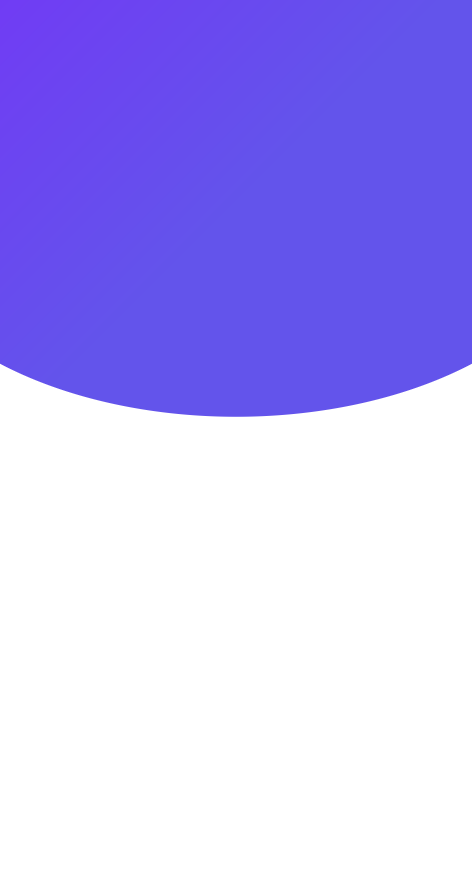
Give the GLSL for this background, as a WebGL 2 fragment shader.

```glsl
#version 300 es
precision highp float;
// Violet-to-indigo panel with an elliptical lower edge on a white ground.

uniform vec2 u_resolution;
out vec4 fragColor;

// Lengths are in canvas widths, measured from the top left, y downward.
const vec3 GROUND = vec3(1.0);
const vec3 VIOLET = vec3(0.441, 0.235, 0.957);
const vec3 INDIGO = vec3(0.388, 0.329, 0.922);
const vec2 ARC_CENTER = vec2(0.5, 0.4415);
const vec2 ARC_RADII = vec2(0.75, 0.4415);
const float RAMP_END = 0.941; // x + y at which the diagonal ramp settles

// First-order signed distance to an axis-aligned ellipse.
float ellipseDistance(vec2 p, vec2 radii) {
    float k = length(p / radii);
    float slope = length(p / (radii * radii));
    return k * (k - 1.0) / max(slope, 1e-4);
}

void main() {
    vec2 p = vec2(gl_FragCoord.x, u_resolution.y - gl_FragCoord.y) / u_resolution.x;
    float pixel = 1.0 / u_resolution.x;

    // Diagonal gradient, flat beyond its end.
    float ramp = clamp((p.x + p.y) / RAMP_END, 0.0, 1.0);
    vec3 panel = mix(VIOLET, INDIGO, ramp);

    // Straight sides above the centre, elliptical arc below it.
    vec2 q = p - ARC_CENTER;
    q.y = max(q.y, 0.0);
    float coverage = clamp(0.5 - ellipseDistance(q, ARC_RADII) / pixel, 0.0, 1.0);

    fragColor = vec4(mix(GROUND, panel, coverage), 1.0);
}
```
